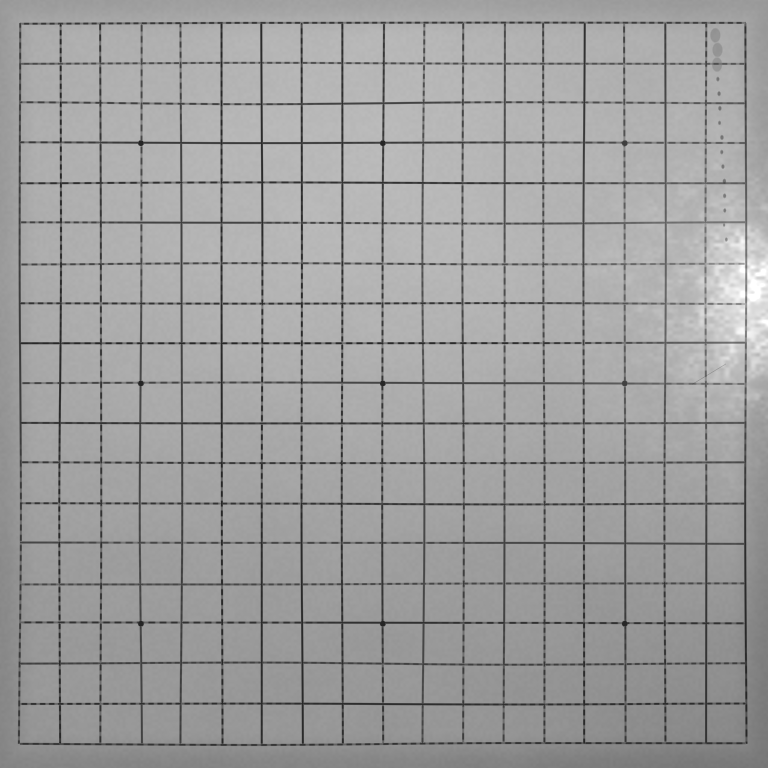
Reproduce this pattern procedurally as a three.js fragment shader.

```glsl
// Worn grey metal board ruled with an 18 by 18 cell grid, nine dots and a glare.
varying vec2 vUv;

const float CELLS = 18.0;
const float HALF_WIDTH = 0.0013;
const float DOT_RADIUS = 0.0038;
const float INK = 0.15;
const vec2 ENDS_X = vec2(0.0260, 0.9710);
const vec2 ENDS_Y = vec2(0.0315, 0.9700);

float hash(vec2 p) {
  vec3 q = fract(vec3(p.xyx) * 0.1031);
  q += dot(q, q.yzx + 33.33);
  return fract((q.x + q.y) * q.z);
}

float noise(vec2 p) {
  vec2 cell = floor(p);
  vec2 f = fract(p);
  f = f * f * (3.0 - 2.0 * f);
  float low = mix(hash(cell), hash(cell + vec2(1.0, 0.0)), f.x);
  float high = mix(hash(cell + vec2(0.0, 1.0)), hash(cell + 1.0), f.x);
  return mix(low, high, f.y);
}

float coverage(float dist, float soft) {
  return clamp(0.5 - dist / soft, 0.0, 1.0);
}

float glow(vec2 p, vec2 center, vec2 size) {
  vec2 q = (p - center) / size;
  return exp(-dot(q, q));
}

float segment(vec2 p, vec2 a, vec2 b) {
  vec2 ab = b - a;
  return length(p - a - ab * clamp(dot(p - a, ab) / dot(ab, ab), 0.0, 1.0));
}

// Parallel lines, slightly bent, with ink that breaks into dashes
float ruledLines(vec2 p, vec2 endsAcross, vec2 endsAlong, float seed, float soft) {
  float pitch = (endsAcross.y - endsAcross.x) / CELLS;
  float id = clamp(floor((p.x - endsAcross.x) / pitch + 0.5), 0.0, CELLS);
  float bend = (noise(vec2(id * 3.7 + seed, p.y * 3.0)) - 0.5) * 0.0034;
  float dist = abs(p.x - endsAcross.x - id * pitch - bend) - HALF_WIDTH;
  float overrun = max(endsAlong.x - p.y, p.y - endsAlong.y);

  float period = mix(0.011, 0.016, hash(vec2(id, seed)));
  float wave = 0.5 + 0.5 * cos(6.2832 * p.y / period + 5.0 * bend / HALF_WIDTH);
  float breakup = smoothstep(0.2, 0.65, noise(vec2(id * 5.3, p.y * 4.0 + seed)));
  float strength = mix(0.72, 1.0, hash(vec2(id + 40.0, seed)));
  strength *= 1.0 - 0.55 * breakup * smoothstep(0.35, 0.95, wave);
  return coverage(dist, soft) * coverage(overrun, soft) * strength;
}

// Dots on every sixth crossing, starting at the fourth line
float starDots(vec2 p, float soft) {
  vec2 start = vec2(ENDS_X.x, ENDS_Y.x);
  vec2 pitch = (vec2(ENDS_X.y, ENDS_Y.y) - start) / CELLS;
  vec2 id = clamp(floor(((p - start) / pitch - 3.0) / 6.0 + 0.5), 0.0, 2.0);
  return coverage(length(p - start - (id * 6.0 + 3.0) * pitch) - DOT_RADIUS, soft);
}

// Broad light, darker rim and fine grain
float metalTone(vec2 p) {
  float tone = mix(0.59, 0.665, smoothstep(0.0, 0.7, p.y));
  tone += 0.06 * glow(p, vec2(0.48, 0.78), vec2(0.36, 0.36));
  tone -= 0.05 * glow(p, vec2(1.0, 0.0), vec2(0.3, 0.25));
  float rim = min(min(p.x, 1.0 - p.x), min(p.y, 1.0 - p.y));
  tone -= 0.07 * (1.0 - smoothstep(0.0, 0.05, rim));
  tone += 0.012 * (noise(p * 18.0) - 0.5);
  return tone + 0.018 * (noise(p * 260.0) - 0.5);
}

// Reflection at the right edge, broken up by pits in the metal
float glare(vec2 p) {
  float sparkle = noise(p * vec2(150.0, 210.0)) * noise(p * 60.0 + 9.0);
  float core = glow(p, vec2(0.99, 0.61), vec2(0.055, 0.09));
  float halo = glow(p, vec2(0.97, 0.61), vec2(0.16, 0.2));
  return core * (0.2 + 0.3 * sparkle) + halo * (0.02 + 0.13 * sparkle);
}

// A trail of drips that shrinks on its way down
float drips(vec2 p, float soft) {
  float mask = 0.0;
  for (int i = 0; i < 15; i++) {
    float n = float(i);
    float jitter = hash(vec2(n, 7.0)) - 0.5;
    vec2 center = vec2(0.931 + 0.0011 * n + 0.006 * jitter, 0.954 - 0.019 * n);
    float radius = n < 3.0 ? 0.0065 : 0.0018 + 0.0012 * jitter;
    float dist = length((p - center) * vec2(1.0, 0.7)) - radius;
    mask = max(mask, coverage(dist, soft) * (n < 3.0 ? 0.14 : 0.35));
  }
  return mask;
}

void main() {
  vec2 p = vUv;
  float soft = max(fwidth(p.x), 0.0015);
  float shine = glare(p);
  float tone = metalTone(p) + shine;
  tone *= 1.0 - drips(p, soft);

  float scratch = segment(p, vec2(0.902, 0.500), vec2(0.945, 0.526)) - 0.0003;
  tone *= 1.0 - 0.25 * coverage(scratch, soft);

  float columns = ruledLines(p, ENDS_X, ENDS_Y, 11.0, soft);
  float rows = ruledLines(p.yx, ENDS_Y, ENDS_X, 83.0, soft);
  float fade = 1.0 - 0.45 * glow(p, vec2(0.95, 0.64), vec2(0.2, 0.25));
  float ink = max(max(columns, rows), starDots(p, soft)) * fade;

  gl_FragColor = vec4(vec3(clamp(mix(tone, INK, ink), 0.0, 1.0)), 1.0);
}
```
